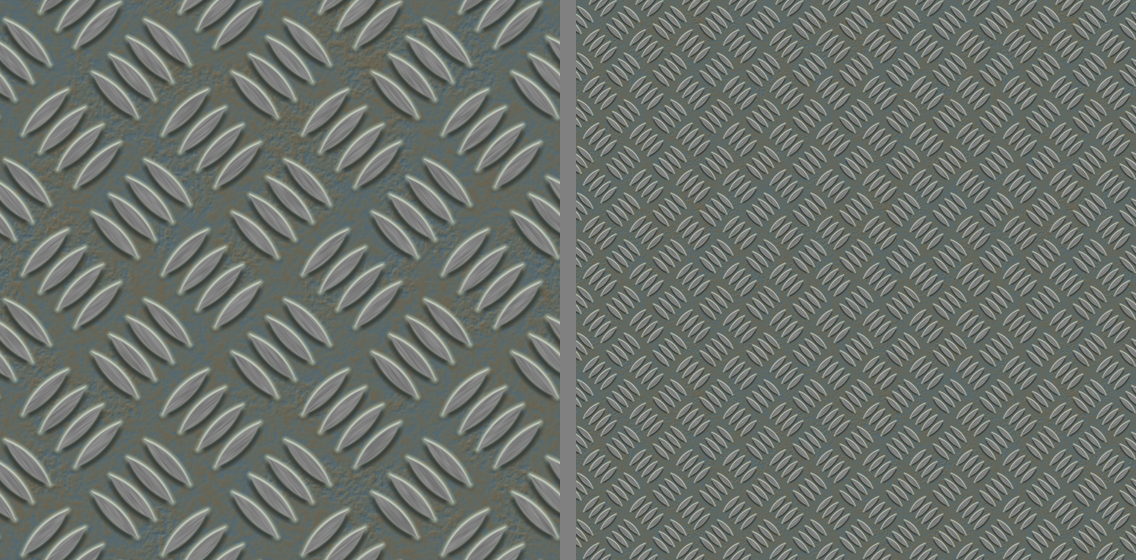
Left: one tile. Right: repeated 3 by 3.
Write a Shadertoy shader that draws this texture.

```glsl
const float REPEATS = 4.0;              // pattern cells across and down
const float BARS = 4.0;                 // raised bars in each group
const float BAR_STEP = 0.1768;          // spacing of bars, in cells
const vec2 BAR_HALF = vec2(0.228, 0.050); // half length and width of the flat top
const float BEVEL = 0.036;              // width of the sloping flank
const float RIM = 0.008;                // width of the bright edge line
const vec2 GROUP_SHIFT = vec2(0.010, 0.010);
const vec2 LIGHT_DIR = vec2(0.0, 1.0);

const vec3 PLATE = vec3(0.38, 0.41, 0.38);
const vec3 BLUE_TINT = vec3(0.33, 0.41, 0.45);
const vec3 RUST_TINT = vec3(0.42, 0.385, 0.31);
const vec3 SHADOW = vec3(0.21, 0.23, 0.21);
const vec3 FLANK = vec3(0.62, 0.67, 0.60);
const vec3 HIGHLIGHT = vec3(0.76, 0.79, 0.73);
const vec3 TOP = vec3(0.50);

float hash(vec2 p) {
    vec3 q = fract(p.xyx * vec3(0.1031, 0.1030, 0.0973));
    q += dot(q, q.yzx + 33.33);
    return fract((q.x + q.y) * q.z);
}

// Value noise that wraps after "period" lattice steps
float noise(vec2 p, float period) {
    vec2 i = floor(p), f = fract(p);
    f = f * f * (3.0 - 2.0 * f);
    vec2 a = mod(i, period), b = mod(i + 1.0, period);
    return mix(mix(hash(a), hash(vec2(b.x, a.y)), f.x),
               mix(hash(vec2(a.x, b.y)), hash(b), f.x), f.y);
}

float grain(vec2 uv) {
    return 0.6 * noise(uv * 128.0, 128.0) + 0.4 * noise(uv * 256.0, 256.0);
}

// Pointed lens: x is the signed distance, yz its gradient
vec3 lens(vec2 p) {
    vec2 side = vec2(p.x < 0.0 ? -1.0 : 1.0, p.y < 0.0 ? -1.0 : 1.0);
    float a = BAR_HALF.x, b = BAR_HALF.y;
    float radius = (a * a + b * b) / (2.0 * b);
    float h = radius - b;
    p = abs(p);
    bool beyondTip = (p.x - a) * h > p.y * a;
    vec2 v = beyondTip ? p - vec2(a, 0.0) : p + vec2(0.0, h);
    float len = max(length(v), 1e-5);
    return vec3(beyondTip ? len : len - radius, side * v / len);
}

// Painted plate with tinted speckles and rough patches
vec3 plateColor(vec2 uv) {
    float speck = grain(uv);
    float region = 0.6 * noise(uv * 9.0, 9.0) + 0.4 * noise(uv * 23.0 + 5.0, 23.0);
    float tint = speck + 0.35 * (region - 0.5);
    vec3 color = mix(PLATE, BLUE_TINT, 0.75 * smoothstep(0.48, 0.22, tint));
    color = mix(color, RUST_TINT, 0.75 * smoothstep(0.52, 0.78, tint));
    float rough = smoothstep(0.45, 0.75, noise(uv * 14.0 + 3.0, 14.0));
    float relief = speck - grain(uv + vec2(-0.0015, 0.0025));
    return color + relief * mix(0.035, 0.16, rough);
}

void mainImage(out vec4 fragColor, in vec2 fragCoord) {
    vec2 uv = fragCoord / iResolution.xy;
    float aa = REPEATS / iResolution.y;
    float shade = 0.0, flank = 0.0, top = 0.0, rim = 0.0, streak = 0.5;

    // Two groups per cell, with bars on opposite diagonals
    for (int g = 0; g < 2; g++) {
        float slant = g == 0 ? -1.0 : 1.0;
        vec2 offset = (g == 0 ? vec2(0.0, 0.5) : vec2(0.5, 0.0)) + GROUP_SHIFT;
        vec2 q = uv * REPEATS - offset;
        vec2 cell = floor(q + 0.5);
        q -= cell;
        vec2 along = vec2(1.0, slant) * 0.70711;
        vec2 across = vec2(-along.y, along.x);
        for (float i = 0.0; i < BARS; i++) {
            vec2 p = vec2(dot(q, along), dot(q, across));
            p.y -= (i - 0.5 * (BARS - 1.0)) * BAR_STEP;
            vec3 bar = lens(p);
            float d = bar.x;
            float facing = dot(along * bar.y + across * bar.z, LIGHT_DIR);
            float lit = smoothstep(-0.15, 0.8, facing);
            float tip = smoothstep(0.78, 1.04, abs(p.x) / BAR_HALF.x);

            // Dark lower flank, pale upper flank and tips
            float dark = smoothstep(-0.01, 0.012, d) * (1.0 - smoothstep(0.014, 0.058, d));
            shade = max(shade, dark * smoothstep(0.2, -0.7, facing) * (1.0 - 0.65 * tip));
            float slope = 1.0 - smoothstep(0.0, BEVEL, d);
            flank = max(flank, slope * max(0.85 * lit, 0.8 * tip));
            rim = max(rim, exp(-d * d / (RIM * RIM)) * (0.22 + 0.75 * lit));

            // Brushed flat top, different on every bar
            float cover = 1.0 - smoothstep(-aa, aa, d + 0.002);
            if (cover > top) {
                top = cover;
                vec2 seed = floor(hash(mod(cell, REPEATS) + vec2(7.0 * i, 31.0 * slant + 40.0)) * vec2(200.0, 170.0));
                vec2 s = vec2(p.x * 7.0, (p.y + 0.12 * p.x) * 85.0) + seed;
                streak = 0.6 * noise(s, 256.0) + 0.4 * noise(s * 2.0, 256.0);
            }
        }
    }

    vec3 color = mix(plateColor(uv), SHADOW, 0.9 * shade);
    color = mix(color, FLANK, flank);
    color = mix(color, TOP + 0.16 * (streak - 0.5), top);
    color = mix(color, HIGHLIGHT, rim);
    fragColor = vec4(color, 1.0);
}
```
